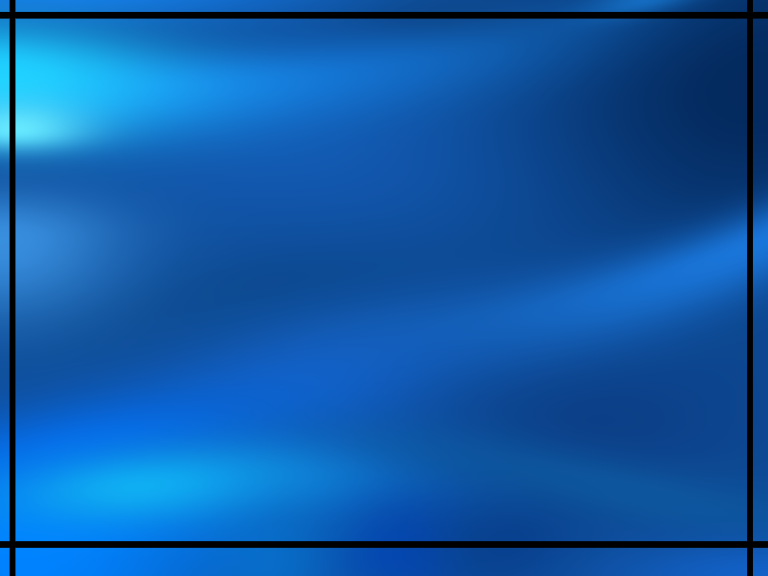
Write a Shadertoy shader that draws this background.

```glsl
// Soft blue silk: broad curved veils of light blended over a deep blue base,
// crossed by a thin black frame. Each veil is a Gaussian around a parabola,
// with its own falloff along, above and below the curve.

// Strength of a veil; curve = (slope, bend), reach = (along, above, below)
float veil(vec2 p, vec2 center, vec2 curve, vec3 reach) {
    vec2 d = p - center;
    d.y -= d.x * (curve.x + curve.y * d.x);
    d /= vec2(reach.x, d.y > 0.0 ? reach.y : reach.z);
    return exp(-dot(d, d));
}

// Blends one veil of the given tint over a colour
void blend(inout vec3 color, vec3 tint, vec2 p, vec2 center, vec2 curve, vec3 reach) {
    color = mix(color, tint, veil(p, center, curve, reach));
}

// Wide, quiet shades that model the folds
vec3 folds(vec2 p) {
    const vec2 level = vec2(0.0);
    vec3 color = vec3(0.055, 0.30, 0.60);
    blend(color, vec3(0.07, 0.345, 0.69), p, vec2(0.42, 0.72), level, vec3(0.30, 0.13, 0.13));
    blend(color, vec3(0.015, 0.165, 0.37), p, vec2(0.97, 0.85), level, vec3(0.27, 0.50, 0.32));
    blend(color, vec3(0.045, 0.28, 0.555), p, vec2(0.28, 0.47), vec2(0.15, 0.0), vec3(0.30, 0.08, 0.09));
    blend(color, vec3(0.08, 0.365, 0.74), p, vec2(0.42, 0.35), vec2(0.20, 0.0), vec3(0.22, 0.10, 0.12));
    blend(color, vec3(0.045, 0.25, 0.53), p, vec2(0.78, 0.27), level, vec3(0.22, 0.14, 0.13));
    blend(color, vec3(0.045, 0.25, 0.50), p, vec2(0.58, 0.97), level, vec3(0.14, 0.05, 0.04));
    return color;
}

// Cyan beam sweeping from the upper left to the top edge
void upperBeam(inout vec3 color, vec2 p) {
    blend(color, vec3(0.08, 0.48, 0.90), p, vec2(0.10, 1.02), vec2(0.0), vec3(0.33, 0.10, 0.06));
    blend(color, vec3(0.09, 0.54, 0.95), p, vec2(0.0, 0.855), vec2(-0.09, 0.28), vec3(0.62, 0.06, 0.085));
    blend(color, vec3(0.08, 0.42, 0.75), p, vec2(0.84, 1.0), vec2(0.30, 0.0), vec3(0.08, 0.04, 0.025));
    blend(color, vec3(0.12, 0.82, 1.00), p, vec2(0.0, 0.87), vec2(-0.05, 0.0), vec3(0.22, 0.09, 0.10));
    blend(color, vec3(0.40, 0.91, 1.00), p, vec2(0.02, 0.775), vec2(0.0), vec3(0.09, 0.05, 0.035));
}

// Pale haze at the left and a rising beam at the right
void sideBeams(inout vec3 color, vec2 p) {
    blend(color, vec3(0.22, 0.56, 0.87), p, vec2(0.0, 0.585), vec2(0.0), vec3(0.16, 0.08, 0.14));
    blend(color, vec3(0.10, 0.46, 0.85), p, vec2(0.99, 0.58), vec2(0.555, 0.49), vec3(0.40, 0.06, 0.085));
}

// Azure swell at the lower left, fading into darker shades to the right
void lowerSwell(inout vec3 color, vec2 p) {
    const vec2 level = vec2(0.0);
    blend(color, vec3(0.02, 0.42, 0.92), p, vec2(0.10, 0.22), vec2(0.25, 0.0), vec3(0.30, 0.085, 0.20));
    blend(color, vec3(0.06, 0.48, 0.82), p, vec2(0.35, 0.17), level, vec3(0.22, 0.07, 0.08));
    blend(color, vec3(0.05, 0.34, 0.62), p, vec2(0.80, 0.15), vec2(-0.25, 0.0), vec3(0.30, 0.05, 0.05));
    blend(color, vec3(0.04, 0.40, 0.72), p, vec2(0.36, 0.03), level, vec3(0.09, 0.10, 0.10));
    blend(color, vec3(0.015, 0.27, 0.69), p, vec2(0.53, 0.04), level, vec3(0.09, 0.10, 0.08));
    blend(color, vec3(0.03, 0.25, 0.55), p, vec2(0.66, 0.05), level, vec3(0.10, 0.08, 0.08));
    blend(color, vec3(0.07, 0.38, 0.78), p, vec2(1.0, 0.0), level, vec3(0.20, 0.06, 0.06));
    blend(color, vec3(0.0, 0.51, 1.0), p, vec2(0.03, 0.05), level, vec3(0.27, 0.12, 0.30));
    blend(color, vec3(0.06, 0.68, 0.95), p, vec2(0.18, 0.155), vec2(0.10, 0.0), vec3(0.16, 0.055, 0.06));
}

// Coverage of the four frame lines, each running right across the canvas
float frame(vec2 p, vec2 low, vec2 high, vec2 halfWidth, vec2 pixel) {
    vec2 gap = min(abs(p - low), abs(p - high)) - halfWidth;
    vec2 cover = clamp(0.5 - gap / pixel, 0.0, 1.0);
    return max(cover.x, cover.y);
}

void mainImage(out vec4 fragColor, in vec2 fragCoord) {
    vec2 pixel = 1.0 / iResolution.xy;
    vec2 p = fragCoord * pixel;

    vec3 color = folds(p);
    upperBeam(color, p);
    sideBeams(color, p);
    lowerSwell(color, p);

    float line = frame(p, vec2(0.0163, 0.0547), vec2(0.9766, 0.9735),
                       vec2(0.0038, 0.0058), pixel);
    fragColor = vec4(color * (1.0 - line), 1.0);
}
```
